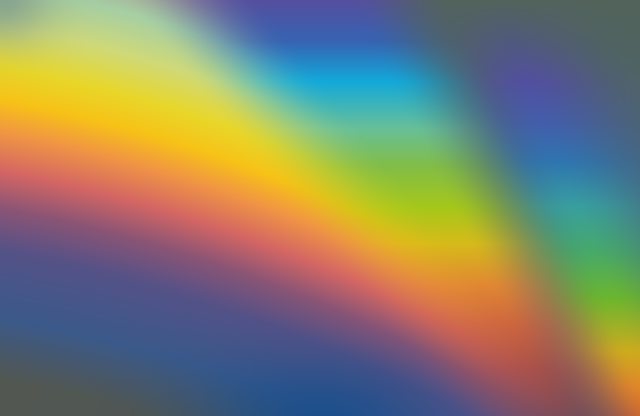
A Shadertoy shader for this background:

```glsl
// Three soft prismatic beams fan down to the right over a grey-green ground.
// Each beam is a colour ramp along its own axis; the beams are layered from
// right to left with slanted, heavily feathered edges.

const int STOPS = 11;

// Ramp stops: rgb colour, then position measured down from the top edge.
const vec4 WARM_BEAM[STOPS] = vec4[STOPS](
    vec4(0.65, 0.63, 0.59, -0.12), vec4(0.65, 0.81, 0.64, -0.04),
    vec4(0.81, 0.85, 0.47, 0.06),  vec4(0.91, 0.84, 0.16, 0.16),
    vec4(0.97, 0.76, 0.09, 0.24),  vec4(0.94, 0.58, 0.27, 0.32),
    vec4(0.83, 0.40, 0.39, 0.41),  vec4(0.54, 0.33, 0.46, 0.50),
    vec4(0.33, 0.32, 0.53, 0.60),  vec4(0.23, 0.35, 0.54, 0.76),
    vec4(0.32, 0.34, 0.32, 0.91));

const vec4 MIDDLE_BEAM[STOPS] = vec4[STOPS](
    vec4(0.33, 0.31, 0.62, 0.00), vec4(0.21, 0.39, 0.70, 0.10),
    vec4(0.07, 0.66, 0.85, 0.195), vec4(0.41, 0.75, 0.59, 0.31),
    vec4(0.51, 0.74, 0.27, 0.40), vec4(0.65, 0.78, 0.10, 0.50),
    vec4(0.84, 0.73, 0.10, 0.585), vec4(0.88, 0.53, 0.20, 0.685),
    vec4(0.80, 0.39, 0.25, 0.785), vec4(0.65, 0.31, 0.29, 0.89),
    vec4(0.47, 0.29, 0.33, 1.00));

const vec4 RIGHT_BEAM[STOPS] = vec4[STOPS](
    vec4(0.32, 0.39, 0.36, 0.00), vec4(0.31, 0.35, 0.49, 0.10),
    vec4(0.32, 0.31, 0.63, 0.20), vec4(0.26, 0.37, 0.67, 0.30),
    vec4(0.18, 0.46, 0.69, 0.39), vec4(0.22, 0.62, 0.62, 0.495),
    vec4(0.28, 0.66, 0.41, 0.605), vec4(0.42, 0.71, 0.18, 0.715),
    vec4(0.80, 0.67, 0.12, 0.845), vec4(0.88, 0.53, 0.16, 0.93),
    vec4(0.83, 0.42, 0.18, 1.00));

const vec3 GROUND_TOP = vec3(0.32, 0.39, 0.36);
const vec3 GROUND_LOW = vec3(0.29, 0.39, 0.48);
const vec3 DEEP_BLUE  = vec3(0.08, 0.30, 0.55);
const vec3 CORNER_GREY = vec3(0.45, 0.57, 0.56);

// Slanted edges: x at the top, drift in x per unit of depth, half width.
const vec3 WARM_EDGE   = vec3(0.300, 0.517, 0.105);
const vec3 MIDDLE_EDGE = vec3(0.625, 0.323, 0.085);
const vec3 RIGHT_START = vec3(0.710, 0.226, 0.075);
const vec3 RIGHT_END   = vec3(0.860, 0.271, 0.100);

// Linear and quadratic sag of the warm beam from left to right.
const vec2 WARM_SAG = vec2(0.28, 0.36);

vec3 ramp(vec4 stops[STOPS], float position) {
    vec3 colour = stops[0].rgb;
    for (int i = 1; i < STOPS; i++) {
        float span = stops[i].w - stops[i - 1].w;
        float blend = clamp((position - stops[i - 1].w) / span, 0.0, 1.0);
        colour = mix(colour, stops[i].rgb, blend);
    }
    return colour;
}

// 0 left of the slanted edge, 1 right of it.
float pastEdge(vec2 p, vec3 edge) {
    float centre = edge.x + edge.y * p.y;
    return smoothstep(centre - edge.z, centre + edge.z, p.x);
}

float glow(vec2 p, vec2 centre, vec2 radius) {
    vec2 d = (p - centre) / radius;
    return exp(-dot(d, d));
}

void mainImage(out vec4 fragColor, in vec2 fragCoord) {
    // x runs rightwards, y runs down from the top edge
    vec2 p = fragCoord / iResolution.xy;
    p.y = 1.0 - p.y;

    // Ground and right beam
    vec3 colour = mix(GROUND_TOP, GROUND_LOW, smoothstep(0.0, 0.45, p.y));
    float rightMask = pastEdge(p, RIGHT_START) * (1.0 - pastEdge(p, RIGHT_END));
    colour = mix(colour, ramp(RIGHT_BEAM, p.y), rightMask);

    // Middle beam
    colour = mix(ramp(MIDDLE_BEAM, p.y), colour, pastEdge(p, MIDDLE_EDGE));

    // Warm beam, with a dimmed corner and a deep blue pool at the bottom
    float warmDepth = p.y - p.x * (WARM_SAG.x + WARM_SAG.y * p.x);
    vec3 warm = ramp(WARM_BEAM, warmDepth);
    warm = mix(warm, CORNER_GREY, 0.7 * glow(p, vec2(0.0), vec2(0.08, 0.10)));
    warm = mix(warm, DEEP_BLUE, 0.8 * glow(p, vec2(0.50, 1.02), vec2(0.18, 0.15)));
    colour = mix(warm, colour, pastEdge(p, WARM_EDGE));

    fragColor = vec4(colour, 1.0);
}
```
